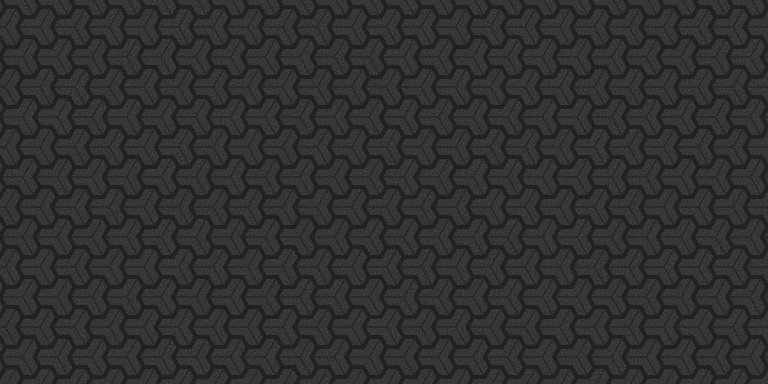
A Shadertoy shader for this pattern:

```glsl
// Dark interlocking three-armed tiles with grooved arms and a fine woven grain.

vec2 hashGradient(vec2 cell) {
    vec3 h = fract(cell.xyx * vec3(0.1031, 0.1030, 0.0973));
    h += dot(h, h.yzx + 33.33);
    float angle = 6.2832 * fract((h.x + h.y) * h.z);
    return vec2(cos(angle), sin(angle));
}

float gradientNoise(vec2 p) {
    vec2 i = floor(p), f = fract(p);
    vec2 u = f * f * f * (f * (f * 6.0 - 15.0) + 10.0);
    vec2 e = vec2(1.0, 0.0);
    float a = dot(hashGradient(i), f);
    float b = dot(hashGradient(i + e.xy), f - e.xy);
    float c = dot(hashGradient(i + e.yx), f - e.yx);
    float d = dot(hashGradient(i + e.xx), f - e.xx);
    return mix(mix(a, b, u.x), mix(c, d, u.x), u.y);
}

// Distances to one tile: x is its signed outline, y the groove along each arm.
vec2 tripod(vec2 p) {
    vec2 nearest = vec2(10.0);
    for (int k = 0; k < 3; k++) {
        float angle = 3.14159 + 2.0944 * float(k);
        vec2 axis = vec2(cos(angle), sin(angle));
        float along = dot(p, axis);
        float across = abs(dot(p, vec2(-axis.y, axis.x)));
        float pointedEnd = 0.866 * along + 0.5 * across - 0.6;
        float arm = max(max(across - 0.267, pointedEnd), -along);
        float groove = length(vec2(along - clamp(along, 0.0, 0.7), across));
        nearest = min(nearest, vec2(arm, groove));
    }
    return nearest;
}

void mainImage(out vec4 fragColor, in vec2 fragCoord) {
    // One unit is the height of a row.
    float pixel = 12.8 / iResolution.y;
    vec2 p = fragCoord * pixel;
    float spacing = 1.1547;
    vec2 shifted = p - vec2(0.76, 0.9);
    float nearestRow = floor(shifted.y + 0.5);

    // Tiles from neighbouring rows and columns reach into each other.
    vec2 tile = vec2(10.0);
    for (int j = -1; j <= 1; j++) {
        float row = nearestRow + float(j);
        float x = shifted.x - 0.5 * spacing * mod(row, 2.0);
        float column = floor(x / spacing);
        for (int i = 0; i <= 1; i++) {
            vec2 center = vec2((column + float(i)) * spacing, row);
            tile = min(tile, tripod(vec2(x, shifted.y) - center));
        }
    }

    float face = 1.0 - smoothstep(-0.6 * pixel, 0.6 * pixel, tile.x);
    face *= mix(0.2, 1.0, smoothstep(-0.6 * pixel, 0.6 * pixel, tile.y - 0.022));

    // Fine grain, stronger on the raised faces.
    float grain = gradientNoise(p * 17.0) + 0.7 * gradientNoise(p * 29.0 + 7.3);
    float shade = mix(0.132, 0.215, face) + grain * mix(0.012, 0.065, face);
    fragColor = vec4(vec3(shade), 1.0);
}
```
